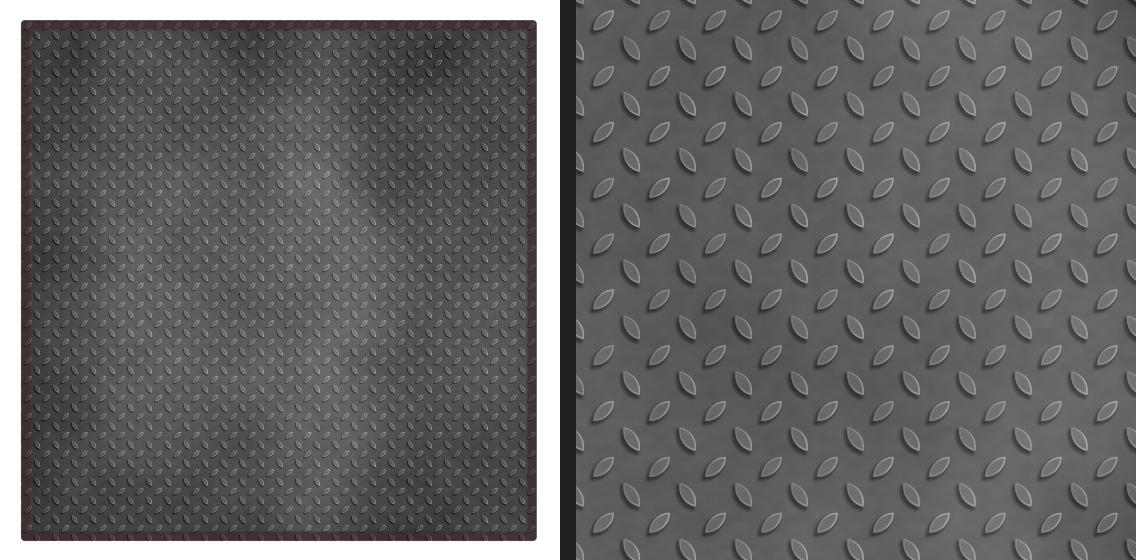
Left: the whole. Right: its middle third, enlarged.
A WebGL 2 fragment shader for this texture:

```glsl
#version 300 es
precision highp float;

#define PERIOD vec2(0.03331, 0.03323)
#define STUD_ORIGIN vec2(0.3665, 0.6380)
#define STUD_HALF_SIZE vec2(0.0031, 0.0078)
#define STUD_ROUNDING 0.0006
#define RIM_WIDTH 0.0011
#define SHADOW_OFFSET vec2(0.0014, 0.0018)
#define PLATE_CENTER vec2(0.498, 0.499)
#define PLATE_HALF_SIZE vec2(0.4605, 0.4650)
#define CORNER_RADIUS 0.007
#define BORDER_WIDTH 0.0165
#define BLOTCH_STRENGTH 0.13
#define GRAIN_STRENGTH 0.045

uniform vec2 u_resolution;
out vec4 fragColor;

const vec3 PAPER = vec3(1.0);
const vec3 BORDER_TINT = vec3(0.245, 0.195, 0.195);
const float TAU = 6.2831853;

float hash(vec2 p) {
  return fract(sin(dot(p, vec2(127.1, 311.7))) * 43758.5453);
}

float noise(vec2 p) {
  vec2 i = floor(p), f = fract(p);
  f = f * f * (3.0 - 2.0 * f);
  vec2 e = vec2(1.0, 0.0);
  return mix(mix(hash(i), hash(i + e), f.x),
             mix(hash(i + e.yx), hash(i + e.xx), f.x), f.y);
}

float fbm(vec2 p) {
  float sum = 0.0, amplitude = 0.5;
  for (int i = 0; i < 5; i++) {
    sum += amplitude * noise(p);
    p = p * 2.03 + 17.3;
    amplitude *= 0.5;
  }
  return sum;
}

float roundedBox(vec2 p, vec2 halfSize, float radius) {
  vec2 q = abs(p) - halfSize + radius;
  return length(max(q, 0.0)) + min(max(q.x, q.y), 0.0) - radius;
}

// Pointed lens whose long axis is y
float lens(vec2 p, vec2 halfSize) {
  p = abs(p);
  float w = halfSize.x, h = halfSize.y;
  float r = (h * h + w * w) / (2.0 * w), d = r - w;
  return (p.y - h) * d > p.x * h ? length(p - vec2(0.0, h))
                                 : length(p + vec2(d, 0.0)) - r;
}

float stud(vec2 p, float angle) {
  float c = cos(angle), s = sin(angle);
  return lens(vec2(c * p.x - s * p.y, s * p.x + c * p.y), STUD_HALF_SIZE) - STUD_ROUNDING;
}

// Brightness change from one lattice of raised studs
float studRelief(vec2 uv, vec2 origin, float angle, float px) {
  vec2 cell = (uv - origin) / PERIOD + 0.5;
  vec2 p = (fract(cell) - 0.5) * PERIOD;
  float wear = 0.75 + 0.5 * hash(floor(cell));
  float d = stud(p, angle);
  float inside = smoothstep(0.5 * px, -0.5 * px, d);
  float shadow = smoothstep(0.0022, -0.0012, stud(p + SHADOW_OFFSET, angle)) * (1.0 - inside);
  float rim = smoothstep(0.5 * RIM_WIDTH + 0.5 * px, 0.0, abs(d + 0.5 * RIM_WIDTH));
  float facing = dot(p / max(length(p), 0.0001), vec2(0.9, 0.2 * sign(angle)));
  float light = 0.13 + 0.08 * facing;
  return inside * 0.05 + rim * light * wear - shadow * 0.15;
}

// Worn steel: vignette, soft bands, blotches and fine grain
float steelTone(vec2 uv) {
  float tone = mix(0.385, 0.255, smoothstep(0.04, 0.60, length(uv - PLATE_CENTER)));
  tone += 0.025 * cos(TAU * 3.0 * (uv.x - 0.247));
  tone += BLOTCH_STRENGTH * (fbm(uv * 9.0 + 4.0) - 0.48);
  tone += GRAIN_STRENGTH * (fbm(uv * vec2(130.0, 190.0)) - 0.48);
  return tone;
}

void main() {
  vec2 uv = gl_FragCoord.xy / u_resolution;
  float px = 1.0 / min(u_resolution.x, u_resolution.y);

  float tone = steelTone(uv);
  float relief = studRelief(uv, STUD_ORIGIN, -0.58, px)
               + studRelief(uv, STUD_ORIGIN + 0.5 * PERIOD, 0.80, px);

  // Rusty border along the plate edge
  vec2 p = uv - PLATE_CENTER;
  float plate = roundedBox(p, PLATE_HALF_SIZE, CORNER_RADIUS);
  float border = smoothstep(-0.0025, 0.0025, plate + BORDER_WIDTH);
  vec3 rust = BORDER_TINT + 0.25 * (tone - 0.26);
  vec3 color = mix(vec3(tone), rust, border);
  color += relief * mix(1.0, 0.6, border);

  float coverage = smoothstep(0.75 * px, -0.75 * px, plate);
  fragColor = vec4(mix(PAPER, clamp(color, 0.0, 1.0), coverage), 1.0);
}
```
